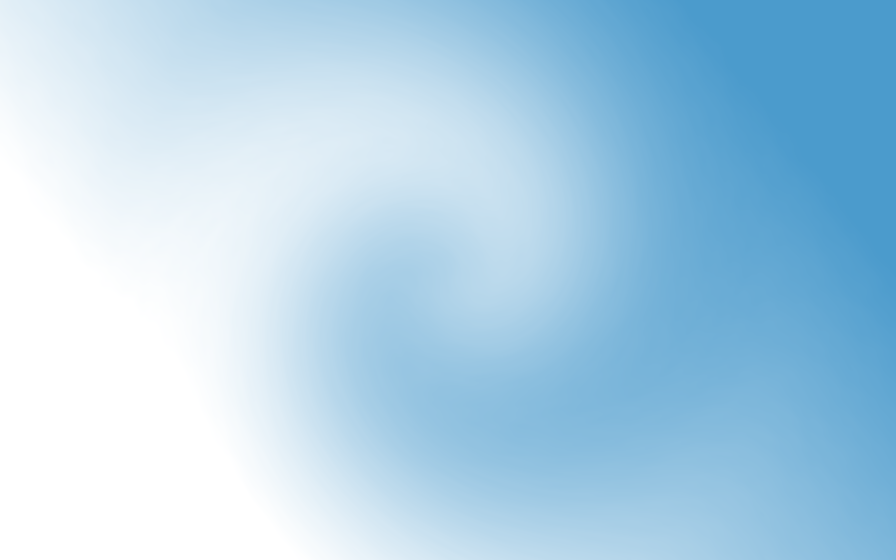
This background is drawn by a WebGL 1 fragment shader. Its source:

```glsl
precision highp float;

uniform vec2 u_resolution;

float hash(vec2 cell) {
    vec3 q = fract(vec3(cell.xyx) * 0.1031);
    q += dot(q, q.yzx + 33.33);
    return fract((q.x + q.y) * q.z);
}

float valueNoise(vec2 p) {
    vec2 cell = floor(p);
    vec2 f = fract(p);
    f = f * f * (3.0 - 2.0 * f);
    float low = mix(hash(cell), hash(cell + vec2(1.0, 0.0)), f.x);
    float high = mix(hash(cell + vec2(0.0, 1.0)), hash(cell + vec2(1.0, 1.0)), f.x);
    return mix(low, high, f.y);
}

// Rotation grows smoothly from the rim of the vortex to its centre
vec2 twirl(vec2 p, float radius, float turn) {
    float falloff = max(1.0 - length(p) / radius, 0.0);
    float angle = turn * falloff * falloff;
    float c = cos(angle);
    float s = sin(angle);
    return vec2(c * p.x - s * p.y, s * p.x + c * p.y);
}

void main() {
    // Centred coordinates, one unit per canvas height
    vec2 p = (gl_FragCoord.xy - 0.5 * u_resolution) / u_resolution.y;
    vec2 swirled = twirl(p, 0.66, 4.0);

    // Diagonal ramp, with its axes turned into the gradient direction
    vec2 direction = vec2(0.79, 0.613);
    float along = dot(swirled, direction);
    float across = dot(swirled, vec2(-direction.y, direction.x));

    // Faint brushed grain drawn out along the swirl
    float grain = valueNoise(vec2(along * 60.0, across * 28.0) + 40.0)
                + 0.5 * valueNoise(vec2(along * 130.0, across * 55.0) + 90.0) - 0.75;
    float depth = clamp((along + 0.5) / 1.14 + 0.012 * grain, 0.0, 1.0);

    vec3 white = vec3(1.0);
    vec3 skyBlue = vec3(0.295, 0.607, 0.8);
    gl_FragColor = vec4(mix(white, skyBlue, depth), 1.0);
}
```
